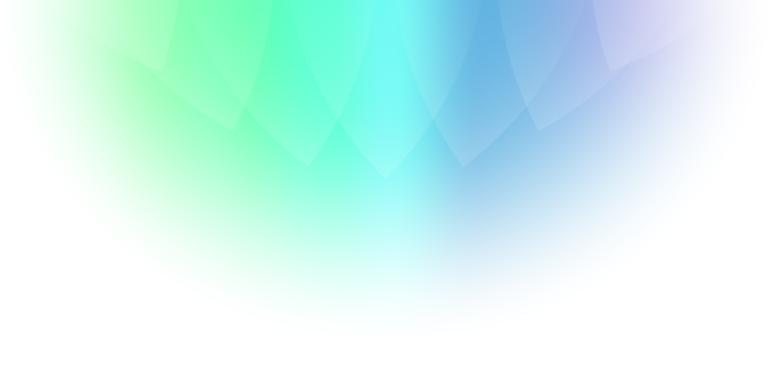
Give the GLSL for this background, as a WebGL 1 fragment shader.

```glsl
precision highp float;
// A soft half-round glow hangs from the top edge, running from green through
// cyan to violet and fading to white. Over it lies a fan of translucent petals,
// each the overlap of two discs, with its tip placed along a parabola.

uniform vec2 u_resolution;

const vec3 WHITE  = vec3(1.0);
const vec3 LEAF   = vec3(0.22, 1.00, 0.44);
const vec3 GREEN  = vec3(0.33, 1.00, 0.65);
const vec3 MINT   = vec3(0.33, 1.00, 0.82);
const vec3 CYAN   = vec3(0.42, 0.98, 0.96);
const vec3 BLUE   = vec3(0.36, 0.69, 0.88);
const vec3 VIOLET = vec3(0.46, 0.48, 0.85);

const float PETAL_LEAN = 0.147;   // rotation from one petal to the next
const float DISC_OFFSET = 0.65;   // disc centre from the tip, on each axis
const float PETAL_OPACITY = 0.13;

// Hue across the canvas; the violet stays near the top edge.
vec3 hueRamp(float x, float depth) {
  vec3 color = mix(LEAF, GREEN, smoothstep(0.16, 0.30, x));
  color = mix(color, MINT, smoothstep(0.30, 0.42, x));
  color = mix(color, CYAN, smoothstep(0.42, 0.51, x));
  color = mix(color, BLUE, smoothstep(0.51, 0.63, x));
  float violet = smoothstep(0.63, 0.86, x) * (1.0 - smoothstep(0.0, 0.6, depth));
  return mix(color, VIOLET, violet);
}

// Strength of the half-round glow around the middle of the top edge.
float glow(vec2 p, vec2 radii) {
  return 1.0 - smoothstep(0.25, 1.03, length(p / radii));
}

vec2 rotate(vec2 p, float angle) {
  float c = cos(angle), s = sin(angle);
  return vec2(c * p.x - s * p.y, s * p.x + c * p.y);
}

// Signed distance to a petal with its tip at the origin, pointing down.
float petalDistance(vec2 p, float offset) {
  vec2 nearest = vec2(abs(p.x) + offset, p.y + offset);
  return length(nearest) - offset * sqrt(2.0);
}

// Tip of a petal; index zero is the middle one.
vec2 petalTip(float index) {
  float square = index * index;
  return vec2(index * (0.2026 - 0.00086 * square) + 0.004,
              0.466 - 0.0312 * square);
}

// Petal coverage, strongest at the tip and thinning upward.
float petalAlpha(vec2 p, float index, float pixel) {
  vec2 local = rotate(p - petalTip(index), -index * PETAL_LEAN);
  float edge = petalDistance(local, DISC_OFFSET);
  float inside = 1.0 - smoothstep(-pixel, pixel, edge);
  float fade = 1.0 - 0.8 * smoothstep(0.0, 0.6, length(local));
  return PETAL_OPACITY * inside * fade;
}

void main() {
  // Heights as units: x from the middle, y downward from the top edge.
  vec2 p = vec2(gl_FragCoord.x - 0.5 * u_resolution.x,
                u_resolution.y - gl_FragCoord.y) / u_resolution.y;
  float x = gl_FragCoord.x / u_resolution.x;
  float pixel = 1.0 / u_resolution.y;
  float halfWidth = 0.5 * u_resolution.x / u_resolution.y;

  vec3 color = mix(WHITE, hueRamp(x, p.y), glow(p, vec2(halfWidth, 0.89)));

  // Fan of petals, from left to right.
  for (int i = -3; i <= 3; i++) {
    color = mix(color, WHITE, petalAlpha(p, float(i), pixel));
  }
  gl_FragColor = vec4(color, 1.0);
}
```
